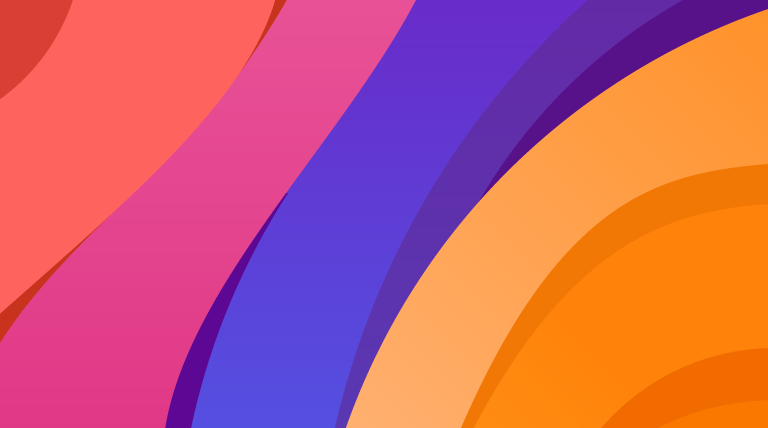
Give the GLSL for this background, as a WebGL 1 fragment shader.

```glsl
precision highp float;
// Layered flowing bands of coral, pink, blue and violet around orange hills.

uniform vec2 u_resolution;

// Lengths are in canvas heights. Discs: centre x, centre y, radius.
const vec3 CORNER_DISC  = vec3(-0.273, 1.147, 0.467);
const vec3 BLUE_DISC    = vec3(2.032, -0.333, 1.620);
const vec3 VIOLET_DISC  = vec3(2.655, -0.432, 1.922);
const vec3 PURPLE_DISC  = vec3(2.218, -0.107, 1.270);
const vec3 APRICOT_DISC = vec3(2.311, -0.528, 1.593);
const vec3 MOUND_DISC   = vec3(1.811, -0.348, 0.535);
const vec3 CORE_DISC    = vec3(1.811, -0.547, 0.612);

// Cubic edges: values at four evenly spaced stations.
const vec4 CORAL_EDGE = vec4(-0.278, 0.075, 0.429, 0.643);
const vec4 PINK_EDGE  = vec4(0.386, 0.523, 0.754, 0.972);
const vec4 RING_EDGE  = vec4(0.0, 0.400, 0.570, 0.617);
const vec4 HILL_EDGE  = vec4(0.0, 0.325, 0.477, 0.523);
const float RING_START = 1.077;
const float HILL_START = 1.107;
const float HILL_END   = 1.794;

// Heights where the thin shadows begin, and how fast the red one widens.
const float RED_LOW = 0.523;
const float RED_HIGH = 0.806;
const float RED_SPREAD = 0.72;
const float INDIGO_TOP = 0.549;

const vec3 BRICK = vec3(0.85, 0.25, 0.20);
const vec3 CORAL = vec3(1.00, 0.39, 0.365);
const vec3 RED_SHADOW = vec3(0.78, 0.20, 0.11);
const vec3 PINK_LOW = vec3(0.88, 0.22, 0.53);
const vec3 PINK_HIGH = vec3(0.91, 0.32, 0.59);
const vec3 INDIGO = vec3(0.36, 0.03, 0.58);
const vec3 BLUE_LOW = vec3(0.33, 0.31, 0.88);
const vec3 BLUE_HIGH = vec3(0.41, 0.17, 0.79);
const vec3 VIOLET_LOW = vec3(0.35, 0.22, 0.70);
const vec3 VIOLET_HIGH = vec3(0.39, 0.165, 0.65);
const vec3 PURPLE = vec3(0.34, 0.07, 0.54);
const vec3 APRICOT_LOW = vec3(1.00, 0.69, 0.44);
const vec3 APRICOT_HIGH = vec3(1.00, 0.57, 0.16);
const vec3 RING = vec3(0.95, 0.47, 0.02);
const vec3 HILL_LOW = vec3(1.00, 0.545, 0.07);
const vec3 HILL_HIGH = vec3(1.00, 0.51, 0.04);
const vec3 MOUND = vec3(0.95, 0.42, 0.00);
const vec3 CORE = vec3(0.98, 0.47, 0.00);

const int SAMPLES = 4; // per axis, for smooth edges

// Cubic through four values spaced evenly over t = 0..1.
float cubic(float t, vec4 k) {
  float s = 3.0 * t;
  vec3 d1 = k.yzw - k.xyz;
  vec2 d2 = d1.yz - d1.xy;
  float d3 = d2.y - d2.x;
  return k.x + s * (d1.x + (s - 1.0) / 2.0 * (d2.x + (s - 2.0) / 3.0 * d3));
}

bool inDisc(vec2 p, vec3 disc) {
  return distance(p, disc.xy) < disc.z;
}

bool underHill(vec2 p, float start, vec4 edge) {
  return p.y < cubic((p.x - start) / (HILL_END - start), edge);
}

vec3 scene(vec2 p) {
  // Blue and violet bands
  vec3 color = mix(BLUE_LOW, BLUE_HIGH, p.y);
  if (inDisc(p, VIOLET_DISC)) color = mix(VIOLET_LOW, VIOLET_HIGH, p.y);
  if (inDisc(p, PURPLE_DISC)) color = PURPLE;

  // Pink band with its indigo shadow
  if (p.y < INDIGO_TOP && !inDisc(p, BLUE_DISC)) color = INDIGO;
  if (p.x < cubic(p.y, PINK_EDGE)) color = mix(PINK_LOW, PINK_HIGH, p.y);

  // Coral band with its red shadow
  float coralEdge = cubic(p.y, CORAL_EDGE);
  float gap = max(0.0, max(RED_LOW - p.y, p.y - RED_HIGH));
  if (p.x < coralEdge + RED_SPREAD * gap * gap) color = RED_SHADOW;
  if (p.x < coralEdge) color = CORAL;
  if (inDisc(p, CORNER_DISC)) color = BRICK;

  // Orange hills
  if (inDisc(p, APRICOT_DISC)) {
    float rise = clamp(0.5 * (p.x - 0.81 + p.y), 0.0, 1.0);
    color = mix(APRICOT_LOW, APRICOT_HIGH, rise);
  }
  if (underHill(p, RING_START, RING_EDGE)) color = RING;
  if (underHill(p, HILL_START, HILL_EDGE))
    color = mix(HILL_LOW, HILL_HIGH, smoothstep(1.1, 1.7, p.x + p.y));
  if (inDisc(p, MOUND_DISC)) color = MOUND;
  if (inDisc(p, CORE_DISC)) color = CORE;
  return color;
}

void main() {
  // Average a grid of samples inside each pixel.
  vec3 sum = vec3(0.0);
  for (int i = 0; i < SAMPLES; i++) {
    for (int j = 0; j < SAMPLES; j++) {
      vec2 offset = (vec2(float(i), float(j)) + 0.5) / float(SAMPLES) - 0.5;
      sum += scene((gl_FragCoord.xy + offset) / u_resolution.y);
    }
  }
  gl_FragColor = vec4(sum / float(SAMPLES * SAMPLES), 1.0);
}
```
